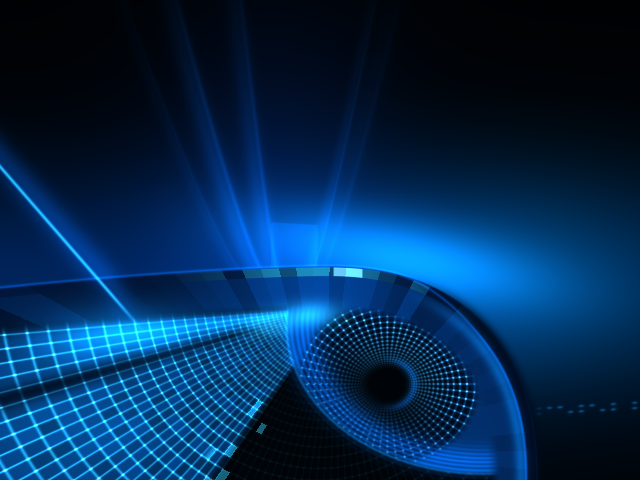
This background is drawn by a WebGL 2 fragment shader. Its source:

```glsl
#version 300 es
precision highp float;
// A night-blue sky with light beams above a glowing arch, a floor of cyan
// grid lines and a dotted vortex, painted back to front from gaussian
// glows, ellipse distances and polar grids.
uniform vec2 u_resolution;
out vec4 outColor;

const vec3 NIGHT = vec3(0.0, 0.012, 0.03);
const vec3 NAVY = vec3(0.005, 0.07, 0.2);
const vec3 BLUE = vec3(0.01, 0.30, 0.68);
const vec3 AZURE = vec3(0.03, 0.47, 0.78);
const vec3 CYAN = vec3(0.17, 0.74, 0.88);
const vec3 ICE = vec3(0.65, 0.95, 1.0);
const vec2 ARCH = vec2(0.677, 0.0);
const vec2 ARCH_RADII = vec2(0.443, 0.446);
const vec2 VORTEX = vec2(0.807, 0.2);
const vec2 VANISH = vec2(0.70, 0.36);
const vec2 TUBE = vec2(1.007, 0.323);
const vec2 TUBE_RADII = vec2(0.408, 0.309);
const vec2 FLOOR_GRID = vec2(24.0, 14.0);  // spokes per radian, rings per log unit
const vec2 VORTEX_GRID = vec2(9.5493, 11.0);
// Each beam: foot x, top x, width, strength
const vec4 BEAMS[5] = vec4[5](
  vec4(0.53, 0.355, 0.022, 0.6), vec4(0.49, 0.25, 0.014, 0.18),
  vec4(0.565, 0.49, 0.02, 0.55), vec4(0.645, 0.775, 0.012, 0.32),
  vec4(0.66, 0.82, 0.022, 0.2));

float hash(vec2 p) { return fract(sin(dot(p, vec2(127.1, 311.7))) * 43758.5453); }
float gauss(float x, float w) { x /= w; return exp(-x * x); }
float glow(vec2 p, vec2 c, vec2 r) { p = (p - c) / r; return exp(-dot(p, p)); }
float band(float x, float a, float b, float s) {
  return smoothstep(a - s, a + s, x) * (1.0 - smoothstep(b - s, b + s, x));
}
// Lines at whole numbers, widened and dimmed where they get too fine
float gridLine(float x, float w, float footprint) {
  float soft = max(w, footprint);
  return gauss(abs(fract(x + 0.5) - 0.5), soft) * w / soft;
}
// Negative under the arch: nearly flat left wing, round right shoulder
float archDistance(vec2 p) {
  float t = (ARCH.x - p.x) / ARCH.x;
  if (t > 0.0) return p.y - ARCH_RADII.y + 0.045 * pow(t, 1.5);
  vec2 q = pow(abs(p - ARCH) / ARCH_RADII, vec2(2.3));
  return (pow(q.x + q.y, 1.0 / 2.3) - 1.0) * ARCH_RADII.x;
}

vec3 sky(vec2 p) {
  vec3 col = NIGHT * (1.0 - 0.6 * p.y);
  col += vec3(0.0, 0.13, 0.33) * gauss(p.y - 0.4, 0.24) * (1.0 - 0.6 * smoothstep(0.7, 1.3, p.x));
  col += NAVY * 0.9 * gauss(p.x - 0.57, 0.24) * smoothstep(1.25, 0.5, p.y);
  col += vec3(0.0, 0.2, 0.33) * glow(p, vec2(1.08, 0.41), vec2(0.38, 0.22));
  vec2 tilted = p + vec2(0.0, 0.18 * (p.x - 0.83));
  col += AZURE * 0.85 * glow(tilted, vec2(0.83, 0.465), vec2(0.27, 0.075));
  float t = clamp((p.y - 0.44) / 0.56, 0.0, 1.0);
  for (int i = 0; i < 5; i++) {
    vec4 b = BEAMS[i];
    float x = (p.x - mix(b.x, b.y, pow(t, 0.85))) / b.z;
    col += BLUE * b.w * (0.6 * gauss(x, 1.0) + 0.5 * gauss(x - 0.6, 0.22)) * (1.0 - 0.8 * t);
  }
  // Glass panel at the foot of the beams
  col += BLUE * 0.22 * band(p.x, 0.565, 0.662, 0.002) * band(p.y + 0.06 * (p.x - 0.6), 0.4, 0.535, 0.002);
  // Dotted trail at the right
  vec2 c = vec2(p.x * 45.0, (p.y - 0.076 - 0.06 * p.x) * 90.0);
  float dots = glow(fract(c), vec2(0.5), vec2(0.25)) * step(0.5, hash(floor(c)));
  return col + AZURE * 0.5 * dots * band(c.y, -1.0, 1.0, 0.1) * smoothstep(1.1, 1.16, p.x);
}

// Glowing tiles running to the vanishing point
vec3 floorGrid(vec2 p, float px) {
  vec2 q = VANISH - p;
  float r = max(length(q), 0.01), a = atan(q.y, q.x);
  vec2 g = vec2(a, log(r)) * FLOOR_GRID + vec2(0.0, a * 1.5);
  vec2 foot = px / r * FLOOR_GRID;
  float u = gridLine(g.x, 0.065, foot.x), v = gridLine(g.y, 0.075, foot.y);
  float lit = band(a, 0.07, 0.94, 0.04), tile = hash(floor(g));
  vec3 col = mix(NIGHT, BLUE * 0.55, lit * (0.5 + 0.5 * tile));
  col += AZURE * 0.35 * lit * glow(p, vec2(0.15, 0.12), vec2(0.35, 0.2));
  col += (CYAN * (u * 0.8 + v * 0.6) + ICE * u * v * 0.8) * (0.08 + 0.85 * lit);
  col += CYAN * 0.5 * step(0.9, tile) * band(a, 0.85, 1.05, 0.02) * step(0.25, r);
  col += AZURE * 0.65 * gauss(a - 0.13, 0.08) * smoothstep(0.75, 0.4, r);
  return mix(col, NAVY * 0.5, 0.8 * gauss(a - 0.27, 0.032) * smoothstep(0.1, 0.3, r));
}

// Funnel of dotted rings closing on a dark eye
vec3 vortex(vec2 q, float px) {
  float r = max(length(q), 0.005), a = atan(q.y, q.x);
  vec2 g = vec2(a, log(r)) * VORTEX_GRID + vec2(0.0, a * 0.35);
  vec2 foot = px / r * VORTEX_GRID;
  float u = gridLine(g.x, 0.13, foot.x), v = gridLine(g.y, 0.13, foot.y);
  float side = 0.35 + 0.65 * smoothstep(-0.7, 0.8, dot(q / r, vec2(0.6, 0.8)));
  vec3 col = mix(NIGHT, NAVY, 0.5 * smoothstep(0.03, 0.16, r));
  col += (AZURE * (u + v) * 0.5 + ICE * u * v) * side * smoothstep(0.028, 0.055, r);
  col += BLUE * 0.5 * gauss(r - 0.05, 0.007) * smoothstep(-0.02, 0.04, q.x);
  return mix(col, BLUE * 0.62, smoothstep(0.155, 0.18, r));
}

void main() {
  float px = 1.0 / u_resolution.y;
  vec2 p = gl_FragCoord.xy * px;
  float d = archDistance(p);

  // Floor on the left, funnel right of the tube edge
  vec2 q = (p - TUBE) / TUBE_RADII;
  float tube = (length(q) - 1.0) * 0.33;
  float inTube = max(smoothstep(0.004, -0.004, tube), smoothstep(0.6, 0.64, p.x) * step(TUBE.y, p.y));
  vec3 body = mix(floorGrid(p, px), vortex((p - VORTEX) / vec2(1.12, 1.0), px), inTube);
  float sweep = smoothstep(0.27, 0.03, q.y) * smoothstep(0.45, -0.1, q.x) * (0.75 + 0.25 * sin(tube * 700.0));
  body += sweep * (BLUE * 0.8 * gauss(tube + 0.025, 0.03) + AZURE * 0.4 * gauss(tube, 0.006));

  // Segmented ribbon below the rim
  float shade = hash(vec2(floor(atan(p.y - 0.06, p.x - ARCH.x) * 11.0), 3.0));
  float crown = gauss(p.x - 0.66, 0.24), shoulder = smoothstep(0.82, 1.03, p.x);
  vec3 ribbon = mix(NAVY * 0.7, BLUE, clamp(0.6 * crown + 0.35 * shade, 0.0, 1.0));
  ribbon = mix(ribbon, BLUE * 0.7, 0.6 * shoulder);
  ribbon += AZURE * 0.4 * gauss(d + 0.034, 0.012) * shoulder;
  float rim = band(d, -0.021, -0.003, 0.0015);
  ribbon = mix(ribbon, mix(NAVY, CYAN, shade * crown), rim * 0.75);
  ribbon += ICE * 0.55 * band(p.x, 0.695, 0.755, 0.002) * rim;
  body = mix(body, ribbon, smoothstep(-0.105, -0.075, d));
  vec3 col = mix(sky(p), body, smoothstep(px, -px, d));
  col = mix(col, NIGHT + NAVY * 0.4, 0.85 * gauss(d + 0.006, 0.013) * shoulder);
  col += BLUE * 0.5 * gauss(d + 0.024 * shoulder, 0.003);

  // Highlights where floor, funnel and arch meet
  col += CYAN * 0.65 * glow(p, vec2(0.65, 0.345), vec2(0.055, 0.025));
  col += CYAN * 0.45 * glow(p, vec2(0.56, 0.325), vec2(0.05, 0.025));
  col += AZURE * 0.5 * glow(p, vec2(0.26, 0.315), vec2(0.16, 0.055));

  // Slanting streak on the left
  float off = (p.y - 0.653 + 1.149 * p.x) * 0.657;
  col += (CYAN * 0.8 * gauss(off, 0.0035) + BLUE * 0.4 * gauss(off - 0.012, 0.03)) * smoothstep(0.31, 0.22, p.x);
  outColor = vec4(clamp(col, 0.0, 1.0), 1.0);
}
```
